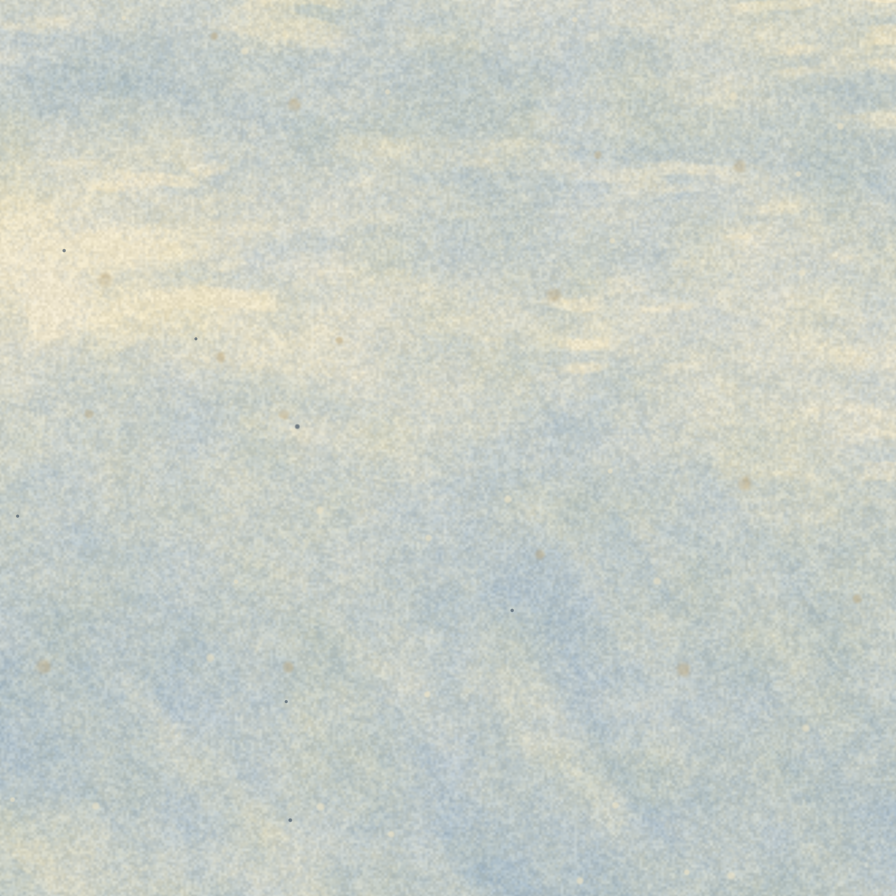
Give the GLSL for this texture, as a Shadertoy shader.

```glsl
// Weathered pale wash: blue-grey paper veiled with cream, streaked sideways
// in the upper part and diagonally below. Stretched fractal noise drives a
// warmth value, which is coloured by a ramp, then covered in grain and specks.

const vec3 DUSTY_BLUE = vec3(0.650, 0.725, 0.765);
const vec3 PALE_GREY  = vec3(0.785, 0.810, 0.782);
const vec3 CREAM      = vec3(0.922, 0.890, 0.785);
const vec3 OCHRE      = vec3(0.740, 0.660, 0.500);
const vec3 INK        = vec3(0.300, 0.360, 0.420);

float hash(vec2 p) {
    vec3 q = fract(vec3(p.xyx) * 0.1031);
    q += dot(q, q.yzx + 33.33);
    return fract((q.x + q.y) * q.z);
}

float noise(vec2 p) {
    vec2 cell = floor(p), f = fract(p);
    f = f * f * (3.0 - 2.0 * f);
    float low  = mix(hash(cell), hash(cell + vec2(1, 0)), f.x);
    float high = mix(hash(cell + vec2(0, 1)), hash(cell + vec2(1, 1)), f.x);
    return mix(low, high, f.y);
}

// Fractal noise centred on zero.
float fbm(vec2 p, int octaves) {
    float sum = 0.0, amplitude = 0.5;
    for (int i = 0; i < octaves; i++) {
        sum += amplitude * (noise(p) - 0.5);
        p = mat2(2.0, 0.12, -0.12, 2.0) * p + 17.3;
        amplitude *= 0.55;
    }
    return sum;
}

vec2 rotate(vec2 p, float angle) {
    float c = cos(angle), s = sin(angle);
    return vec2(c * p.x + s * p.y, c * p.y - s * p.x);
}

// Soft elliptical patch.
float patchAt(vec2 p, vec2 centre, vec2 radius) {
    vec2 d = (p - centre) / radius;
    return exp(-dot(d, d));
}

// Sparse round spots, one candidate per grid cell.
float spots(vec2 p, float cells, float share, float radius, float seed) {
    vec2 cell = floor(p * cells);
    vec2 jitter = vec2(hash(cell + seed), hash(cell + seed + 41.0));
    vec2 centre = (cell + 0.3 + 0.4 * jitter) / cells;
    float size = radius * (0.6 + 0.6 * jitter.x);
    float present = step(hash(cell + seed + 83.0), share);
    return present * (1.0 - smoothstep(size * 0.3, size, length(p - centre)));
}

// Cream cover: 0 is bare blue, 1 is full cream.
float warmth(vec2 p) {
    vec2 warp = 0.06 * vec2(fbm(p * 5.0, 3), fbm(p * 5.0 + 31.0, 3));
    vec2 q = p + warp;
    float upper = smoothstep(0.30, 0.62, q.y + 0.1 * fbm(p * 3.0 + 9.0, 2));

    // Broad layout
    float w = 0.37 + 0.19 * upper;
    w += 0.34 * patchAt(q, vec2(0.08, 0.69), vec2(0.25, 0.10));
    w += 0.10 * patchAt(q, vec2(0.90, 0.63), vec2(0.30, 0.08));
    w -= 0.24 * patchAt(q, vec2(0.08, 0.88), vec2(0.20, 0.08));
    w -= 0.16 * patchAt(q, vec2(0.18, 0.54), vec2(0.22, 0.05));
    w += 0.55 * fbm(q * vec2(3.0, 5.0) + 4.0, 4);

    // Sideways strokes above, slanted strokes below
    float sideways = 0.45 * fbm(q * vec2(6.0, 28.0), 4);
    float dashes = noise(q * vec2(17.0, 78.0)) * noise(q * vec2(6.0, 15.0) + 5.0);
    sideways += 0.30 * smoothstep(0.38, 0.72, dashes);
    vec2 slanted = rotate(q, -0.95);
    float diagonal = 0.50 * fbm(slanted * vec2(4.5, 15.0) + 60.0, 4);
    diagonal += 0.16 * smoothstep(0.60, 0.90, noise(slanted * vec2(7.0, 24.0)));
    w += mix(diagonal, sideways, upper);

    // Small blotches
    return w + 0.28 * fbm(p * 42.0, 3);
}

vec3 washColour(float w) {
    vec3 cool = mix(DUSTY_BLUE, PALE_GREY, clamp(w * 2.0, 0.0, 1.0));
    return mix(cool, CREAM, clamp(w * 2.0 - 1.0, 0.0, 1.0));
}

void mainImage(out vec4 fragColor, in vec2 fragCoord) {
    vec2 p = fragCoord / iResolution.y;

    // Paper grain varies both the cover and the brightness
    float fine = noise(p * 330.0) - 0.5;
    float coarse = noise(rotate(p, 0.6) * 170.0 + 7.0) - 0.5;
    float tint = noise(rotate(p, 1.1) * 260.0 + 90.0) - 0.5;
    vec3 colour = washColour(warmth(p) + 0.16 * tint + 0.10 * coarse);
    colour += 0.075 * fine + 0.035 * coarse;

    // Faint yellowing
    float stain = fbm(p * 14.0 + 70.0, 4) + 0.25 * tint;
    colour -= vec3(0.015, 0.020, 0.070) * stain;

    // Ochre spots, pale flecks and dark specks
    float ragged = 0.7 + 0.6 * noise(p * 150.0);
    colour = mix(colour, OCHRE, 0.40 * ragged * spots(p, 14.0, 0.10, 0.010, 3.0));
    colour = mix(colour, CREAM, 0.65 * spots(p, 24.0, 0.05, 0.006, 12.0));
    colour = mix(colour, INK, 0.75 * spots(p, 20.0, 0.018, 0.0035, 27.0));

    fragColor = vec4(clamp(colour, 0.0, 1.0), 1.0);
}
```
